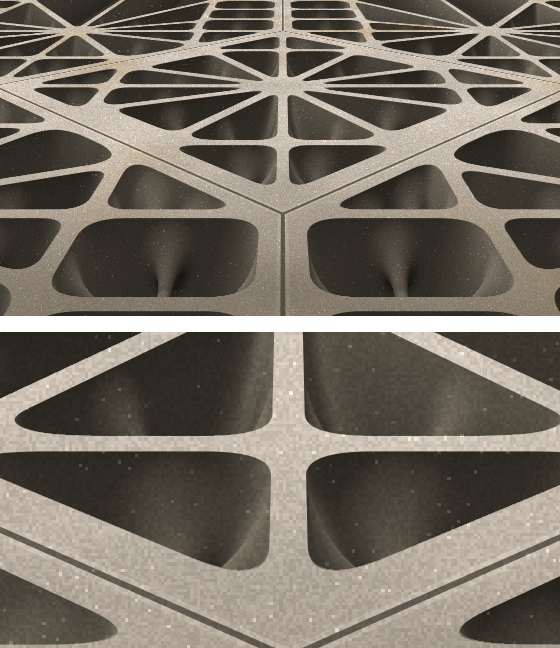
Top, the full canvas; bottom, a detail of the centre.
Reproduce this pattern procedurally as a WebGL 1 fragment shader.

```glsl
precision highp float;
// A cast lattice of star-shaped panels seen in perspective: a diamond panel
// in the middle, its neighbours around it. Cell gaps come from folded lines;
// a short ray march below the face draws flared walls and sunken ribs.

uniform vec2 u_resolution;

const vec2 CAMERA = vec2(0.0, -2.5);   // position over the panel plane
const float CAMERA_HEIGHT = 0.664;
const float HORIZON = 1.336;           // in canvas heights
const float FLOOR_DEPTH = 0.26;

float hash(vec2 p) {
  vec3 h = fract(p.xyx * vec3(0.1031, 0.1030, 0.0973));
  h += dot(h, h.yzx + 33.33);
  return fract((h.x + h.y) * h.z);
}

float noise(vec2 p) {
  vec2 i = floor(p), f = fract(p);
  f *= f * (3.0 - 2.0 * f);
  vec2 e = vec2(1.0, 0.0);
  return mix(mix(hash(i), hash(i + e.xy), f.x),
             mix(hash(i + e.yx), hash(i + e.xx), f.x), f.y);
}

float smoothMin(float a, float b, float k) {
  float h = max(k - abs(a - b), 0.0) / k;
  return min(a, b) - 0.25 * k * h * h;
}

// Distance to a spoke through the hub
float spoke(vec2 q, float angle) {
  return abs(q.y * cos(angle) - q.x * sin(angle)) - 0.02;
}

// x: distance into the open cell, y: distance to a rib, z: distance to a seam
vec3 lattice(vec2 p) {
  vec2 a = vec2(1.0 - abs(mod(abs(p.x), 2.0) - 1.0), abs(p.y));
  bool diamond = a.x + a.y < 1.0;
  vec2 c = diamond ? a : vec2(1.0 - a.x, a.y - 1.0);
  bool slatted = !diamond && c.y > 0.0;
  vec2 q = abs(c);

  float rim = slatted ? 1.0 - q.x : (1.0 - q.x - q.y) * 0.707;
  float border = diamond ? 0.07 : 0.047;
  float outer = slatted ? q.x - 0.58 : max(q.x - 0.6, q.y - 0.57);
  float axes = smoothMin(q.x - 0.015, q.y - 0.02, 0.05);
  float gap = smoothMin(abs(outer) - 0.02, rim - border, 0.07);
  float rib;
  if (outer < 0.0) {
    // Fan of cells around the hub
    float fan = smoothMin(spoke(q, 0.44), spoke(q, 1.06), 0.04);
    gap = smoothMin(gap, smoothMin(fan, axes, 0.05), 0.06);
    if (diamond) gap = smoothMin(gap, (0.8 - q.x - q.y) * 0.707, 0.06);
    rib = abs(length(q) - 0.4);
  } else if (slatted) {
    // Ladder of cells beside the straight seam
    float middle = abs(mod(q.y, 0.33) - 0.165);
    gap = smoothMin(gap, 0.145 - middle, 0.08);
    rib = min(abs(q.x - 0.77), middle);
  } else {
    // Corner cells of the diamond
    gap = smoothMin(gap, axes, 0.06);
    rib = min(abs(outer - 0.1), abs(min(q.x, q.y) - 0.1));
  }
  return vec3(gap, rib, rim);
}

// Signed distance to the casting; p.z is the depth below the face
float casting(vec3 p) {
  vec2 cell = lattice(p.xy).xy;
  float wall = cell.x - 0.1 * p.z - 1.2 * p.z * p.z;
  float open = max(cell.x, 0.0);
  float sag = 0.07 + 0.6 * min(open, 0.08);
  float tube = length(vec2(cell.y, p.z - sag)) - 0.011 - 0.02 * exp(-30.0 * open);
  return min(smoothMin(wall, tube, 0.04), FLOOR_DEPTH - p.z);
}

vec3 castingNormal(vec3 p) {
  vec2 e = vec2(0.003, 0.0);
  return normalize(vec3(casting(p + e.xyy) - casting(p - e.xyy),
                        casting(p + e.yxy) - casting(p - e.yxy),
                        casting(p + e.yyx) - casting(p - e.yyx)) + 1e-5);
}

// Canvas position to the panel plane
vec2 ground(vec2 uv, float centre) {
  float z = 1.519 / max(HORIZON - uv.y, 0.05);
  return CAMERA + vec2((uv.x - centre) * 0.4373, 1.0) * z;
}

vec3 cavityColor(vec2 start) {
  vec3 ray = vec3((start - CAMERA) / CAMERA_HEIGHT, 1.0);
  float stretch = 0.8 / length(ray);
  float depth = 0.0;
  for (int i = 0; i < 44; i++) {
    float d = casting(vec3(start, 0.0) + ray * depth);
    if (d < 0.0008) break;
    depth += d * stretch;
  }
  vec3 n = castingNormal(vec3(start, 0.0) + ray * depth);
  float diffuse = clamp(0.3 + 0.7 * dot(n, normalize(vec3(-0.2, 0.3, -0.85))), 0.06, 1.0);
  float light = diffuse * exp(-6.0 * depth);
  return mix(vec3(0.085, 0.077, 0.06), vec3(0.74, 0.69, 0.61), light);
}

vec3 faceColor(vec2 uv, vec2 p, float rim, float pixel) {
  vec3 color = mix(vec3(0.53, 0.49, 0.43), vec3(0.80, 0.76, 0.71), smoothstep(0.0, 0.65, uv.y));
  color *= 0.95 + 0.1 * noise(p * 7.0);
  float stain = smoothstep(0.55, 0.9, noise(p * 3.0 + 4.0));
  color *= mix(vec3(1.0), vec3(0.98, 0.91, 0.78), stain * 0.6);
  float bevel = 1.0 - clamp((rim - 0.011) / pixel + 0.5, 0.0, 1.0);
  float seam = 1.0 - clamp((rim - 0.004) / pixel + 0.5, 0.0, 1.0);
  return mix(color * (1.0 + 0.08 * bevel), vec3(0.25, 0.23, 0.2), 0.75 * seam);
}

void main() {
  vec2 uv = gl_FragCoord.xy / u_resolution.y;
  float centre = 0.5 * u_resolution.x / u_resolution.y + 0.009;
  vec2 step1 = vec2(1.0 / u_resolution.y, 0.0);
  vec2 p = ground(uv, centre);
  vec3 cell = lattice(p);

  // Pixel footprint of each distance, for smooth edges
  vec3 dx = lattice(ground(uv + step1.xy, centre)) - cell;
  vec3 dy = lattice(ground(uv + step1.yx, centre)) - cell;
  vec3 pixel = clamp(sqrt(dx * dx + dy * dy), 0.0005, 0.05);

  vec3 color = faceColor(uv, p, cell.z, pixel.z);
  float hole = clamp(cell.x / pixel.x + 0.5, 0.0, 1.0);
  if (hole > 0.0) color = mix(color, cavityColor(p), hole);

  // Sandy grain with a few bright specks
  float grain = hash(floor(uv * 288.0));
  color *= 0.93 + 0.14 * grain;
  color += 0.12 * smoothstep(0.985, 1.0, grain);
  gl_FragColor = vec4(color, 1.0);
}
```
